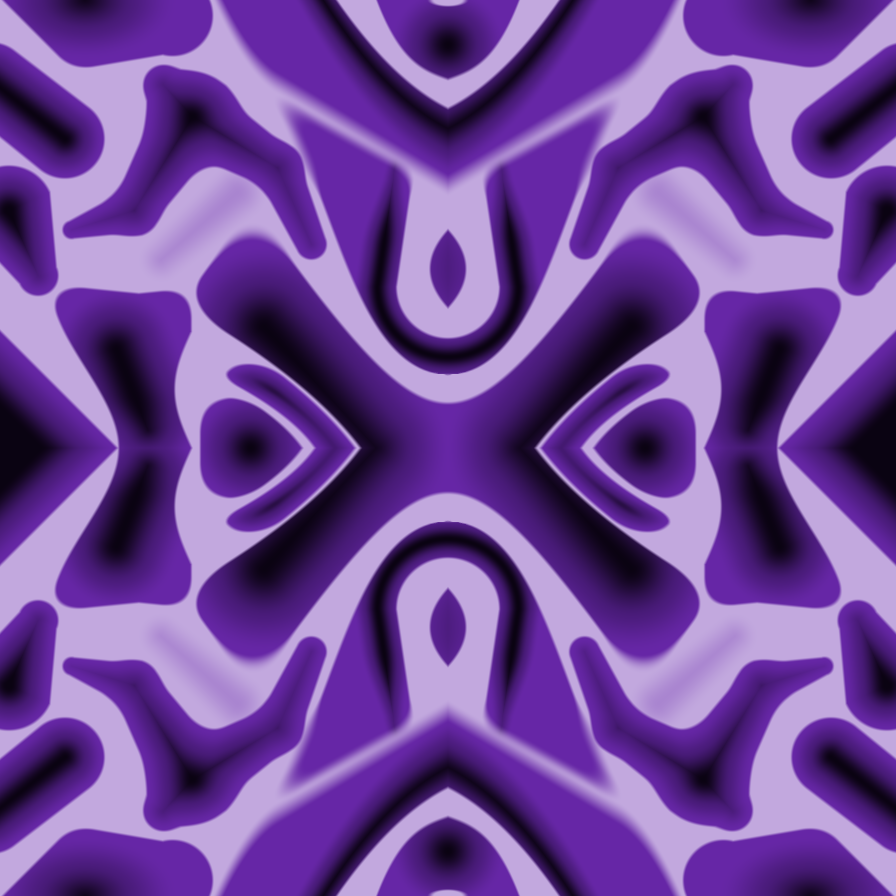
Give the GLSL for this pattern, as a Shadertoy shader.

```glsl
// Mirrored violet kaleidoscope: dark-hearted blobs, chevrons and arches on lilac.
// One quadrant is built from tapered limbs and curved edges, then folded
// across both axes; each form is shaded from a black spine to a violet rim.

float smoothMax(float a, float b, float k) {
    float h = max(k - abs(a - b), 0.0) / k;
    return max(a, b) + h * h * k * 0.25;
}

float smoothMin(float a, float b, float k) {
    return -smoothMax(-a, -b, k);
}

// Capsule from a to b whose radius changes from ra to rb
float limb(vec2 p, vec2 a, vec2 b, float ra, float rb) {
    vec2 axis = b - a;
    float h = clamp(dot(p - a, axis) / dot(axis, axis), 0.0, 1.0);
    return length(p - a - h * axis) - mix(ra, rb, h);
}

// Fills a form; tone runs from 0 at the spine to 1 at the rim
void paint(inout vec3 color, float d, float tone, float softness) {
    vec3 ink = mix(vec3(0.04, 0.01, 0.07), vec3(0.27, 0.10, 0.45), smoothstep(0.0, 0.55, tone));
    ink = mix(ink, vec3(0.40, 0.15, 0.65), smoothstep(0.4, 1.0, tone));
    float w = fwidth(d) * 0.8 + 0.002 + softness;
    color = mix(color, ink, 1.0 - smoothstep(-w, w, d));
}

void mainImage(out vec4 fragColor, in vec2 fragCoord) {
    vec2 p = abs(fragCoord / iResolution.xy - 0.5) * 2.0;
    float x = p.x, y = p.y, d, tone;
    vec3 lilac = vec3(0.76, 0.66, 0.87);
    vec3 color = lilac;

    // Faint streak beyond the arm
    d = limb(p, vec2(0.47, 0.57), vec2(0.64, 0.42), 0.02, 0.005);
    color = mix(color, vec3(0.60, 0.43, 0.78), 0.6 * (1.0 - smoothstep(-0.02, 0.05, d)));

    // Arm of the central cross
    float sideCurve = 0.195 + 0.75 * y + 1.6 * y * y;
    d = smoothMax((y + 0.2 - sqrt(0.09 + 2.4 * x * x)) * 0.6, (x - sideCurve) * 0.7, 0.01);
    d = smoothMax(d, length(p) - 0.67, 0.12);
    tone = limb(p, vec2(0.16, 0.0), vec2(0.41, 0.27), 0.0, 0.0) / 0.19;
    paint(color, d, tone + 0.12 * (1.0 - smoothstep(0.0, 0.3, y)),
          0.02 * smoothstep(0.4, 0.55, y));

    // Side chevron and the heart nested in it
    float heartCurve = 0.297 + 0.7 * y + 4.0 * y * y;
    d = smoothMax(sideCurve + 0.012 - x, x - heartCurve, 0.015) * 0.7;
    d = smoothMax(d, smoothMax(x - 0.505, y - 0.187, 0.06), 0.03);
    paint(color, d, 1.0 + d / 0.055, 0.0);
    d = smoothMax((heartCurve + 0.028 - x) * 0.7, smoothMax(x - 0.553, y - 0.112, 0.08), 0.03);
    paint(color, d, length(p - vec2(0.44, 0.0)) / 0.13, 0.0);

    // Bow tie
    float innerSide = 0.572 + 0.038 * sin(12.0 * min(y, 0.26));
    float outerSide = 0.735 + 0.15 * smoothstep(0.0, 0.36, y);
    d = smoothMax(innerSide - x, (x - outerSide) * 0.9, 0.03);
    d = smoothMax(d, y - 0.345 - 0.1 * abs(x - 0.69), 0.07);
    tone = limb(p, vec2(0.67, 0.04), vec2(0.74, 0.22), 0.0, 0.0) / 0.14;
    paint(color, d, tone + 0.2 * (1.0 - smoothstep(0.0, 0.12, y)), 0.0);

    // Diamond at the side edge
    d = (y - x + 0.738) * 0.7;
    paint(color, d, 1.0 + d / 0.12, 0.0);

    // Oval and slanted pod at the side edge
    d = limb(p, vec2(0.98, 0.53), vec2(0.915, 0.385), 0.1, 0.045);
    paint(color, d, 1.0 + d / 0.095, 0.0);
    d = limb(p, vec2(1.02, 0.82), vec2(0.855, 0.69), 0.085, 0.088);
    paint(color, d, 1.0 + d / 0.088, 0.0);

    // Corner cloud, cut along the diagonal
    d = limb(p, vec2(0.615, 0.965), vec2(0.84, 1.02), 0.09, 0.19);
    d = smoothMax(d, (x - y) * 0.7 + 0.004, 0.04);
    paint(color, d, length((p - vec2(0.81, 1.0)) * vec2(0.65, 1.0)) / 0.15 + 0.1, 0.0);

    // Three-limbed form
    vec2 joint = vec2(0.57, 0.74);
    d = limb(p, joint, vec2(0.635, 0.81), 0.085, 0.045);
    d = smoothMin(d, limb(p, joint, vec2(0.38, 0.625), 0.08, 0.05), 0.04);
    d = smoothMin(d, limb(p, vec2(0.38, 0.625), vec2(0.305, 0.455), 0.05, 0.034), 0.03);
    d = smoothMin(d, limb(p, joint, vec2(0.70, 0.53), 0.085, 0.05), 0.05);
    d = smoothMin(d, limb(p, vec2(0.70, 0.53), vec2(0.84, 0.487), 0.05, 0.02), 0.03);
    paint(color, d, 1.0 + d / 0.1, 0.0);

    // Arch around a lilac drop
    float rise = max(y - 0.164, 0.0);
    float archSide = sqrt(0.3 * rise) - 0.2 * rise + 0.3 * rise * rise * rise;
    float drop = limb(p, vec2(0.0, 0.36), vec2(0.0, 0.6), 0.115, 0.08);
    d = max((x - archSide) * 0.8, 0.164 - y);
    d = smoothMax(d, -drop, 0.005);
    d = smoothMax(d, (y - 0.57 - 0.55 * x) * 0.85, 0.04);
    tone = abs(drop - 0.042) / 0.055 + 0.6 * smoothstep(0.45, 0.65, y);
    paint(color, d, tone, 0.012 * smoothstep(0.55, 0.65, y));

    // Eye inside the drop
    float eyeHeight = (y - 0.4) / 0.087;
    d = x - 0.04 * (1.0 - eyeHeight * eyeHeight);
    paint(color, d, 0.75 + d * 4.0, 0.0);

    // Broad top chevron with its dark upper rim
    float bend = max(x - 0.38, 0.0);
    float lowerRim = 0.59 + 0.6 * x + 6.0 * bend * bend;
    float upperRim = 0.758 + 0.5 * x + 1.9 * x * x;
    d = max((lowerRim - y) * 0.8, (y - upperRim) * 0.75);
    tone = abs(upperRim - y - 0.045) / 0.12 + 0.1;
    paint(color, d, tone, 0.02 * smoothstep(0.06, 0.0, y - lowerRim));

    // Small shield at the top, with a lilac cap
    d = (0.823 + 0.35 * x + 30.0 * x * x * x - y) * 0.7;
    paint(color, d, length(p - vec2(0.0, 0.9)) / 0.13, 0.0);
    float cap = length((p - vec2(0.0, 1.0)) / vec2(0.04, 0.014));
    color = mix(lilac, color, smoothstep(0.75, 1.2, cap));

    fragColor = vec4(color, 1.0);
}
```
